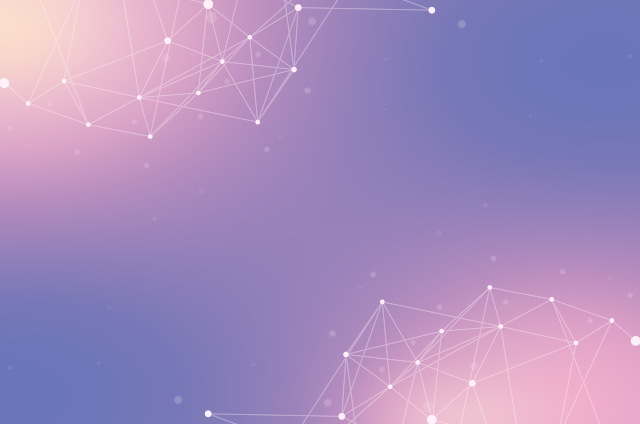
Write a Shadertoy shader that draws this background.

```glsl
// A dusk-toned gradient with two webs of linked glowing nodes in opposite corners.
// Soft warmth fields drive a colour ramp; one web, built from bent strands of three
// nodes, is folded by a half turn, with a larger, fainter copy of its nodes behind.

const float ASPECT = 1.5;
const float LONGEST_LINK = 0.33;
const vec2 WEB_REACH = vec2(1.12, 0.42);

struct Strand { vec2 head; vec2 middle; vec2 tail; };

float hash(vec2 v) {
    return fract(sin(dot(v, vec2(12.9898, 78.233))) * 43758.5453);
}

float glow(vec2 p, vec2 center, vec2 spread) {
    vec2 d = (p - center) / spread;
    return exp(-dot(d, d));
}

float disc(vec2 p, vec2 center, float radius, float blur) {
    return smoothstep(blur, -blur, length(p - center) - radius);
}

// Distance from p to the segment a-b
float segment(vec2 p, vec2 a, vec2 b) {
    vec2 ab = b - a;
    float t = clamp(dot(p - a, ab) / max(dot(ab, ab), 1e-6), 0.0, 1.0);
    return length(p - a - ab * t);
}

// Segment between two nodes, dropped when they lie far apart
float link(vec2 p, vec2 a, vec2 b) {
    return segment(p, a, b) + step(LONGEST_LINK, distance(a, b));
}

// Distance to a line rising from a node past the top edge
float ray(vec2 p, vec2 node, float lean) {
    return segment(p, node, vec2(node.x + lean, -0.02));
}

Strand bentStrand(vec2 head, vec2 tail, vec2 bend) {
    return Strand(head, 0.5 * (head + tail) + bend, tail);
}

// Distance to the links inside a strand, to its two elders, and to the edge
float links(vec2 p, Strand s, Strand prev, Strand older, float lean) {
    float d = min(link(p, s.head, s.middle), link(p, s.middle, s.tail));
    d = min(d, link(p, s.head, prev.head));
    d = min(d, link(p, s.middle, prev.middle));
    d = min(d, link(p, s.tail, prev.tail));
    d = min(d, link(p, s.head, prev.middle));
    d = min(d, link(p, s.middle, prev.tail));
    d = min(d, link(p, s.middle, older.middle));
    d = min(d, link(p, s.middle, older.tail));
    d = min(d, ray(p, s.head, lean));
    d = min(d, ray(p, s.middle, -lean));
    return min(d, ray(p, s.tail, 0.6 * lean));
}

float nodes(vec2 p, Strand s, vec3 radii, float blur) {
    float cover = disc(p, s.head, radii.x, blur);
    cover = max(cover, disc(p, s.middle, radii.y, blur));
    return max(cover, disc(p, s.tail, radii.z, blur));
}

// x: links, y: near nodes, z: faint enlarged nodes
vec3 network(vec2 p, float blur) {
    const vec2 heads[5] = vec2[5](vec2(0.066, 0.244), vec2(0.150, 0.191),
        vec2(0.393, 0.096), vec2(0.488, 0.010), vec2(0.010, 0.196));
    const vec2 tails[5] = vec2[5](vec2(0.352, 0.322), vec2(0.465, 0.219),
        vec2(0.689, 0.164), vec2(0.699, 0.018), vec2(1.012, 0.024));
    const vec2 bends[5] = vec2[5](vec2(-0.002, 0.011), vec2(0.019, 0.025),
        vec2(-0.020, 0.015), vec2(-0.008, 0.074), vec2(0.093, 0.178));
    vec2 farP = (p - vec2(-0.051, 0.03)) / 1.12;
    Strand older = bentStrand(heads[3], tails[3], bends[3]);
    Strand prev = bentStrand(heads[4], tails[4], bends[4]);
    float lineDist = 1.0;
    vec2 cover = vec2(0.0);
    for (int i = 0; i < 5; i++) {
        Strand s = bentStrand(heads[i], tails[i], bends[i]);
        float rank = float(i);
        vec3 radii = vec3(0.0056) + step(2.0, rank) * vec3(0.0024, 0.0, 0.0010)
            + step(3.0, rank) * vec3(0.0035, 0.0, 0.0014);
        lineDist = min(lineDist, links(p, s, prev, older, 0.12 - 0.08 * rank));
        cover.x = max(cover.x, nodes(p, s, radii, 0.6 * blur));
        cover.y = max(cover.y, nodes(farP, s, radii, blur));
        older = prev;
        prev = s;
    }
    return vec3(smoothstep(blur, 0.0, lineDist - 0.0002), cover);
}

// One sparse speck per grid cell
float specks(vec2 p, float blur) {
    vec2 cell = floor(p * 5.0);
    vec2 center = (cell + 0.2 + 0.6 * vec2(hash(cell), hash(cell + 7.0))) / 5.0;
    return disc(p, center, 0.006 * hash(cell + 3.0), blur);
}

// Ramp from cool blue to warm cream
vec3 duskRamp(float level) {
    vec3 color = mix(vec3(0.40, 0.46, 0.73), vec3(0.47, 0.47, 0.72), clamp(level, 0.0, 1.0));
    color = mix(color, vec3(0.60, 0.51, 0.73), clamp(level - 1.0, 0.0, 1.0));
    color = mix(color, vec3(0.73, 0.56, 0.75), clamp(level - 2.0, 0.0, 1.0));
    color = mix(color, vec3(0.85, 0.64, 0.78), clamp(level - 3.0, 0.0, 1.0));
    color = mix(color, vec3(0.92, 0.73, 0.81), clamp(level - 4.0, 0.0, 1.0));
    return mix(color, vec3(0.98, 0.86, 0.84), clamp(level - 5.0, 0.0, 1.0));
}

// p.y runs down from the top edge
vec3 background(vec2 p) {
    float warmth = 1.62 + 4.35 * glow(p, vec2(0.0, 0.05), vec2(0.61, 0.41))
        + 3.4 * glow(p, vec2(1.34, 0.96), vec2(0.50, 0.35))
        + 1.3 * glow(p, vec2(1.0, 1.0), vec2(0.20, 0.13))
        - 1.4 * glow(p, vec2(1.40, 0.15), vec2(0.52, 0.31))
        - 1.5 * glow(p, vec2(0.0, 0.92), vec2(0.52, 0.31));
    return duskRamp(warmth)
        + vec3(0.01, 0.01, -0.04) * glow(p, vec2(0.03, 0.07), vec2(0.12))
        + vec3(0.02, -0.05, -0.01) * glow(p, vec2(1.40, 0.95), vec2(0.20));
}

void mainImage(out vec4 fragColor, in vec2 fragCoord) {
    vec2 p = fragCoord / iResolution.xy * vec2(ASPECT, 1.0);
    float blur = 1.0 / iResolution.y;
    vec2 fromTop = vec2(p.x, 1.0 - p.y);
    vec2 folded = p.y < 0.5 ? vec2(ASPECT - p.x, p.y) : fromTop;
    vec3 color = background(fromTop);
    color = mix(color, vec3(0.90, 0.80, 0.93), 0.12 * specks(folded, blur));
    if (all(lessThan(folded, WEB_REACH))) {
        vec3 web = network(folded, blur);
        color = mix(color, vec3(0.95, 0.85, 0.94), 0.25 * web.z);
        color = mix(color, vec3(1.0, 0.95, 0.98), max(0.34 * web.x, 0.97 * web.y));
    }
    fragColor = vec4(color, 1.0);
}
```
